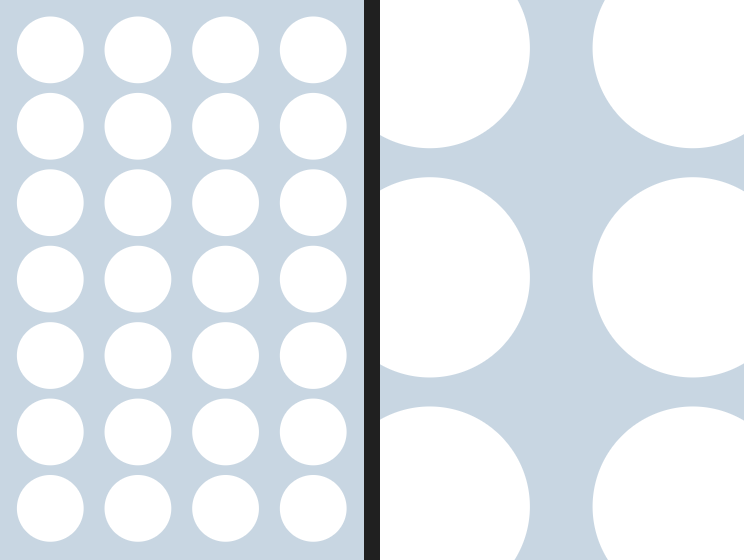
Left, the full canvas; right, a detail of the centre.
Reproduce this pattern procedurally as a Shadertoy shader.

```glsl
const vec3 PALE_BLUE = vec3(0.784, 0.839, 0.886);
const vec3 WHITE = vec3(1.0);

const vec2 GRID_COUNT = vec2(4.0, 7.0);
const vec2 FIRST_CENTER = vec2(0.1381, 0.0922); // fraction of the canvas
const vec2 GRID_PITCH = vec2(0.2408, 0.13646);  // fraction of the canvas
const float DISC_RADIUS = 0.0596;               // fraction of the height

// Offset from the nearest center of a finite grid
vec2 gridOffset(vec2 p, vec2 first, vec2 pitch, vec2 count) {
    vec2 cell = clamp(round((p - first) / pitch), vec2(0.0), count - 1.0);
    return p - first - cell * pitch;
}

float discDistance(vec2 p, float radius) {
    return length(p) - radius;
}

// Antialiased coverage of a signed distance
float coverage(float dist, float pixelSize) {
    return clamp(0.5 - dist / pixelSize, 0.0, 1.0);
}

void mainImage(out vec4 fragColor, in vec2 fragCoord) {
    vec2 uv = fragCoord / iResolution.xy;
    vec2 aspect = vec2(iResolution.x / iResolution.y, 1.0);

    // Keep the discs round by measuring in units of the height
    vec2 offset = gridOffset(uv, FIRST_CENTER, GRID_PITCH, GRID_COUNT) * aspect;
    float disc = coverage(discDistance(offset, DISC_RADIUS), 1.0 / iResolution.y);

    fragColor = vec4(mix(PALE_BLUE, WHITE, disc), 1.0);
}
```
